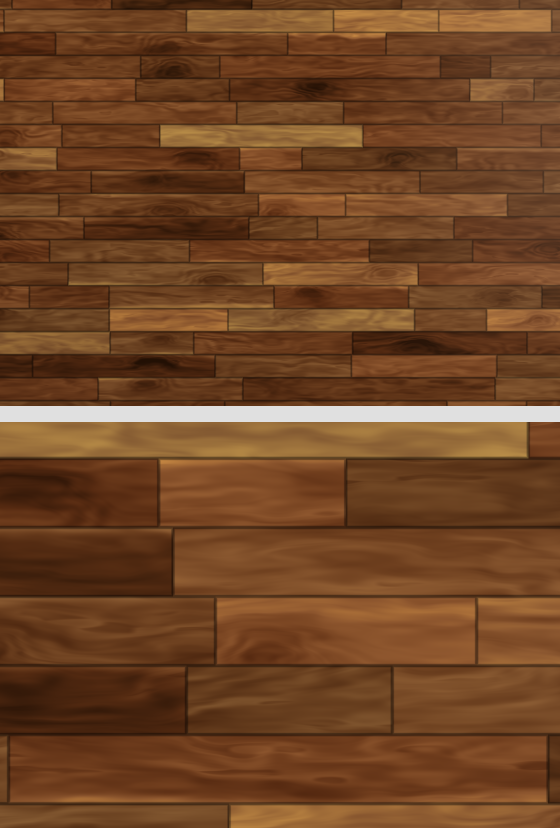
Top: the whole. Bottom: its middle third, enlarged.
Write a WebGL 2 fragment shader that draws this texture.

```glsl
#version 300 es
precision highp float;
// Walnut strip floor: staggered planks with flowing grain, knots, pale sapwood and a soft sheen.
uniform vec2 u_resolution;
out vec4 fragColor;

const float ROW_HEIGHT = 0.0567;   // about 17.6 rows over the canvas height
const float PLANK_LENGTH = 0.36;   // mean length, in canvas heights

float hash(vec2 p) {
  vec3 q = fract(p.xyx * vec3(0.1031, 0.1030, 0.0973));
  q += dot(q, q.yzx + 33.33);
  return fract((q.x + q.y) * q.z);
}

float noise(vec2 p) {
  vec2 i = floor(p), f = fract(p);
  f = f * f * (3.0 - 2.0 * f);
  return mix(mix(hash(i), hash(i + vec2(1, 0)), f.x),
             mix(hash(i + vec2(0, 1)), hash(i + vec2(1, 1)), f.x), f.y);
}

float fbm(vec2 p) {
  float sum = 0.0, amplitude = 0.53;
  for (int i = 0; i < 4; i++) {
    sum += amplitude * noise(p);
    p = p * 2.03 + 17.1;
    amplitude *= 0.5;
  }
  return sum;
}

// Brown scale from heartwood (0) to sapwood (1) and its highlights
vec3 woodColor(float s) {
  vec3 c = mix(vec3(0.22, 0.11, 0.04), vec3(0.33, 0.17, 0.07), clamp(s * 4.0, -0.7, 1.0));
  c = mix(c, vec3(0.43, 0.25, 0.12), clamp(s * 4.0 - 1.0, 0.0, 1.0));
  c = mix(c, vec3(0.54, 0.35, 0.19), clamp(s * 4.0 - 2.0, 0.0, 1.0));
  return mix(c, vec3(0.67, 0.47, 0.24), clamp(s * 4.0 - 3.0, 0.0, 1.7));
}

// Position of the butt joint that opens a plank
float joint(float index, float row) {
  float jitter = hash(vec2(index + 40.0, row * 3.7 + 11.0));
  return (index + 0.85 * jitter + 0.6 * hash(vec2(row + 5.0, 71.0))) * PLANK_LENGTH;
}

vec3 planks(vec2 p, float pixel) {
  // Find the row and the plank
  float y = (0.977 - p.y) / ROW_HEIGHT;
  float row = floor(y), v = fract(y);
  float index = floor(p.x / PLANK_LENGTH) + 1.0;
  for (int i = 0; i < 3; i++) if (p.x < joint(index, row)) index -= 1.0;
  float start = joint(index, row), end = joint(index + 1.0, row);
  vec2 id = vec2(index + 20.0, row + 30.0);
  vec2 seed = 90.0 * vec2(hash(id + 3.1), hash(id + 7.7));

  // Tone of the plank: mostly mid brown, some pale, some very dark
  float pick = hash(id + 13.0), shade = hash(id + 21.0);
  float pale = step(0.83, pick), dark = step(pick, 0.14);
  float tone = mix(0.36, 0.63, shade);
  tone = mix(tone, 0.83 + 0.17 * shade, pale);
  tone = mix(tone, 0.2, dark);

  // A knot in some planks bends the grain around it
  vec2 knotAt = vec2(mix(start, end, 0.2 + 0.6 * hash(id + 31.0)), 0.2 + 0.6 * hash(id + 37.0));
  vec2 fromKnot = (vec2(p.x, v) - knotAt) / vec2(0.05, 0.42);
  fromKnot += 0.7 * (vec2(fbm(vec2(p.x * 18.0, v * 2.0) + seed), fbm(vec2(p.x * 14.0, v * 2.0) - seed)) - 0.5);
  float knot = step(0.6, hash(id + 43.0)) * exp(-dot(fromKnot, fromKnot));

  // Contours of a stretched field make the arched figure; finer streaks run along it
  float field = fbm(vec2(p.x * 4.5, v * 0.9) + seed) + 0.4 * knot;
  float figure = sin(field * 48.0 + v * 5.0);
  float streak = fbm(vec2(p.x * 5.0, v * 4.0 + field * 5.0) + seed.yx);
  float fiber = noise(vec2(p.x * 30.0, v * 11.0) + seed);
  float s = tone + 0.065 * figure * noise(vec2(p.x * 7.0, v * 2.0) - seed) * 1.6;
  s += 0.6 * (streak - 0.5) + 0.14 * (fiber - 0.5);
  s += 0.25 * (fbm(vec2(p.x * 3.0, v * 0.7) - seed) - 0.5);
  s -= 0.32 * knot + 0.25 * smoothstep(0.62, 0.78, streak) * smoothstep(0.45, 0.7, fiber);

  // Sapwood left along one edge
  float edge = hash(id + 51.0) < 0.5 ? v : 1.0 - v;
  float border = 0.65 + 0.5 * fbm(vec2(p.x * 5.0, 3.0) + seed);
  s += 0.4 * step(0.72, hash(id + 57.0)) * (1.0 - pale) * smoothstep(border - 0.1, border + 0.1, edge);

  // Reddish or greyish tint per plank
  vec3 color = woodColor(s);
  color *= mix(vec3(1.04, 0.97, 0.95), vec3(0.96, 1.01, 1.03), hash(id + 63.0));

  // Fine dark seams
  float acrossGap = min(v, 1.0 - v) * ROW_HEIGHT;
  float alongGap = min(p.x - start, end - p.x);
  float seam = 1.0 - smoothstep(0.0006, 0.0012 + pixel, min(acrossGap, alongGap));
  return color * (1.0 - 0.42 * seam);
}

void main() {
  float pixel = 1.0 / u_resolution.y;
  vec2 uv = gl_FragCoord.xy / u_resolution;
  vec3 color = vec3(0.0);
  // Four samples smooth the plank edges
  for (int i = 0; i < 4; i++) {
    vec2 offset = vec2(i % 2, i / 2) * 0.5 - 0.25;
    color += 0.25 * planks((gl_FragCoord.xy + offset) * pixel, pixel);
  }
  // Cool window sheen toward the right, slight shade at the lower left
  float sheen = smoothstep(0.55, 1.05, uv.x) * smoothstep(-0.1, 0.5, uv.y);
  color = mix(color, vec3(0.56, 0.45, 0.38), 0.26 * sheen);
  color *= 1.0 - 0.12 * smoothstep(0.7, 0.0, length(uv * vec2(0.8, 1.0)));
  fragColor = vec4(color, 1.0);
}
```
